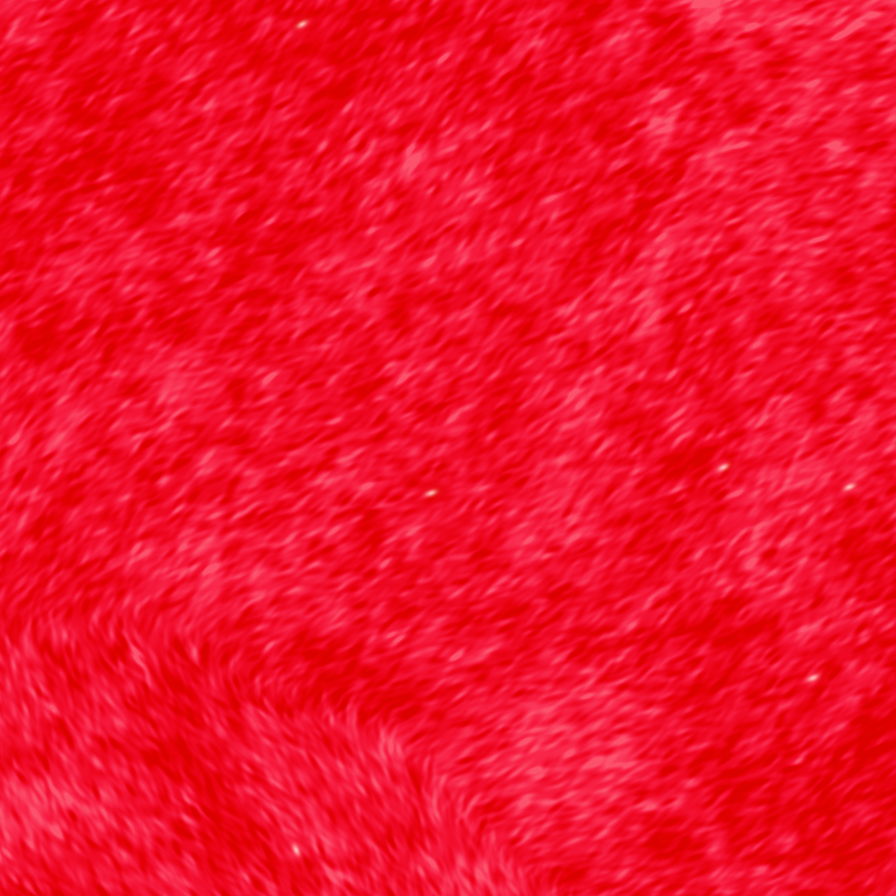
Write a Shadertoy shader that draws this texture.

```glsl
// Red plush fur: short soft strands combed up to the right, with a fold
// at the lower left where the nap turns. Every layer is cellular noise made
// of scattered elongated tufts that follow one direction field.

vec3 hash3(vec3 p) {
    p = fract(p * vec3(0.1031, 0.1030, 0.0973));
    p += dot(p, p.yxz + 33.33);
    return fract((p.xxy + p.yxx) * p.zyx);
}

// Signed height above the fold line; negative inside the fold
float foldHeight(vec2 p) {
    return p.y - 0.33 + 0.8 * p.x * p.x + 0.012 * sin(23.0 * p.x + 1.0);
}

// Direction of the nap in radians
float napAngle(vec2 p) {
    float combed = 0.72 - 0.22 * p.x + 0.12 * sin(7.0 * p.x + 5.0 * p.y);
    float folded = 2.12 + 0.15 * sin(9.0 * p.x - 6.0 * p.y);
    return mix(folded, combed, smoothstep(-0.05, 0.02, foldHeight(p)));
}

// Sum of light and dark tufts, one cell long and "slimness" cells wide
float tufts(vec2 p, float scale, float slimness, int count, float seed) {
    vec2 q = p * scale;
    vec2 home = floor(q);
    float sum = 0.0;
    for (int y = -1; y <= 1; y++)
    for (int x = -1; x <= 1; x++) {
        vec2 cell = home + vec2(x, y);
        float nap = napAngle((cell + 0.5) / scale);
        for (int i = 0; i < count; i++) {
            vec3 rnd = hash3(vec3(cell + 40.0, seed + float(i) * 7.0));
            float angle = nap + 0.7 * (fract(rnd.z * 17.0) - 0.5);
            vec2 along = vec2(cos(angle), sin(angle));
            vec2 d = q - cell - rnd.xy;
            float across = dot(d, vec2(-along.y, along.x)) / slimness;
            float reach = dot(d, along);
            float body = max(0.0, 1.0 - reach * reach - across * across);
            sum += (rnd.z * 2.0 - 1.0) * body * body;
        }
    }
    return sum;
}

// Rare bright flecks of lint
float lint(vec2 p) {
    vec2 q = p * 14.0;
    vec2 cell = floor(q);
    vec3 rnd = hash3(vec3(cell + 90.0, 71.0));
    vec2 d = q - cell - 0.25 - 0.5 * rnd.xy;
    float angle = napAngle(p) - 0.2;
    vec2 along = vec2(cos(angle), sin(angle));
    float reach = dot(d, along) / 0.09;
    float across = dot(d, vec2(-along.y, along.x)) / 0.045;
    return step(0.965, rnd.z) * exp(-reach * reach - across * across);
}

// Ramp from deep red through crimson to pink; tone is about -2 to 2.5
vec3 furColor(float tone) {
    float t = clamp(tone, -2.0, 2.6);
    float g = max(t, -1.4);
    return vec3(0.945 + t * (0.03 - 0.006 * t),
                0.045 + g * (0.056 + 0.019 * g),
                max(0.16 + 0.098 * t, 0.005));
}

void mainImage(out vec4 fragColor, in vec2 fragCoord) {
    vec2 p = fragCoord / iResolution.y;

    // Crisp strands over small clumps and faint worn patches
    float strands = tufts(p, 58.0, 0.3, 6, 3.0);
    float clumps = 0.65 * tufts(p, 24.0, 0.6, 3, 101.0)
                 + 0.5 * tufts(p, 12.0, 0.7, 3, 203.0);
    float patches = 0.33 * tufts(p, 4.0, 0.8, 3, 307.0);
    float tone = 1.28 * strands + clumps + patches - 0.05;

    // Shade just above the fold and a paler rim just inside it
    float h = foldHeight(p);
    tone -= 0.35 * exp(-pow((h - 0.02) / 0.035, 2.0));
    tone += 0.25 * exp(-pow((h + 0.05) / 0.04, 2.0));

    vec3 color = furColor(tone);
    color = mix(color, vec3(1.0, 0.82, 0.78), 0.85 * lint(p));
    fragColor = vec4(color, 1.0);
}
```
